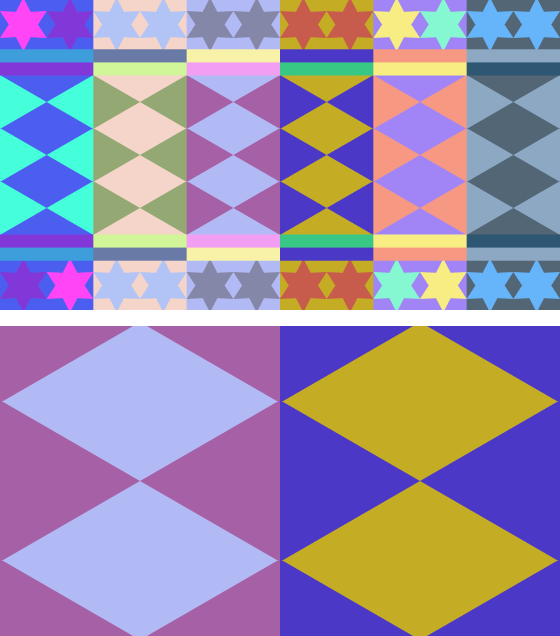
Top: the whole. Bottom: its middle third, enlarged.
A WebGL 2 fragment shader for this pattern:

```glsl
#version 300 es
precision highp float;
// Six coloured columns of stacked diamonds, capped at both ends by stripes and pairs of six-pointed stars.

uniform vec2 u_resolution;
out vec4 fragColor;

// Lengths are in column widths, measured from the centre of the canvas.
const int COLUMNS = 6;
const float DIAMOND_PERIOD = 0.5677;
const float DIAMOND_HALF_WIDTH = 0.4916;
const float PANEL_HALF_HEIGHT = 0.8516;
const float STRIPE_HEIGHT = 0.1406;
const float STAR_CENTRE_Y = 1.398;
const float STAR_RADIUS = 0.2887;
const float STAR_INNER_RADIUS = 0.157;
const float SECTOR = radians(60.0);

// One colour per column for each part.
const vec3 GROUND[COLUMNS] = vec3[](
  vec3(0.30, 0.37, 0.94), vec3(0.96, 0.83, 0.79), vec3(0.70, 0.73, 0.96),
  vec3(0.77, 0.68, 0.14), vec3(0.63, 0.52, 0.97), vec3(0.32, 0.40, 0.46));
const vec3 TRIANGLE[COLUMNS] = vec3[](
  vec3(0.27, 1.00, 0.86), vec3(0.58, 0.66, 0.45), vec3(0.65, 0.38, 0.65),
  vec3(0.30, 0.22, 0.78), vec3(0.97, 0.60, 0.51), vec3(0.55, 0.66, 0.76));
const vec3 OUTER_STRIPE[COLUMNS] = vec3[](
  vec3(0.24, 0.62, 0.86), vec3(0.41, 0.48, 0.65), vec3(0.97, 0.95, 0.66),
  vec3(0.30, 0.22, 0.78), vec3(0.97, 0.60, 0.51), vec3(0.55, 0.66, 0.76));
const vec3 INNER_STRIPE[COLUMNS] = vec3[](
  vec3(0.51, 0.22, 0.85), vec3(0.82, 0.96, 0.60), vec3(0.95, 0.62, 0.95),
  vec3(0.22, 0.78, 0.52), vec3(0.97, 0.93, 0.51), vec3(0.18, 0.34, 0.45));
const vec3 LEFT_STAR[COLUMNS] = vec3[](
  vec3(1.00, 0.27, 0.96), vec3(0.70, 0.77, 0.96), vec3(0.52, 0.53, 0.66),
  vec3(0.78, 0.36, 0.30), vec3(0.97, 0.93, 0.51), vec3(0.40, 0.71, 0.98));
const vec3 RIGHT_STAR[COLUMNS] = vec3[](
  vec3(0.51, 0.22, 0.85), vec3(0.70, 0.77, 0.96), vec3(0.52, 0.53, 0.66),
  vec3(0.78, 0.36, 0.30), vec3(0.52, 0.97, 0.82), vec3(0.40, 0.71, 0.98));

// Coverage of the region where the signed distance is negative.
float fill(float distance, float pixel) {
  return clamp(0.5 - distance / pixel, 0.0, 1.0);
}

float diamondDistance(vec2 p, vec2 halfSize) {
  return (dot(abs(p), 1.0 / halfSize) - 1.0) / length(1.0 / halfSize);
}

// Fold into one sector, then measure from the edge between tip and notch.
float starDistance(vec2 p) {
  float angle = mod(atan(p.x, p.y) + 0.5 * SECTOR, SECTOR) - 0.5 * SECTOR;
  vec2 folded = length(p) * vec2(sin(abs(angle)), cos(angle));
  vec2 tip = vec2(0.0, STAR_RADIUS);
  vec2 notch = STAR_INNER_RADIUS * vec2(sin(0.5 * SECTOR), cos(0.5 * SECTOR));
  vec2 edge = notch - tip;
  return dot(folded - tip, normalize(vec2(-edge.y, edge.x)));
}

vec3 columnColor(int column, vec2 p, float pixel) {
  // The lower half is the upper half turned by 180 degrees.
  if (p.y < 0.0) p = -p;

  // Diamond panel
  vec2 cell = vec2(p.x, mod(p.y, DIAMOND_PERIOD) - 0.5 * DIAMOND_PERIOD);
  float diamond = diamondDistance(cell, vec2(DIAMOND_HALF_WIDTH, 0.5 * DIAMOND_PERIOD));
  vec3 color = mix(TRIANGLE[column], GROUND[column], fill(diamond, pixel));

  // Stripes
  float above = p.y - PANEL_HALF_HEIGHT;
  color = mix(color, INNER_STRIPE[column], fill(-above, pixel));
  color = mix(color, OUTER_STRIPE[column], fill(STRIPE_HEIGHT - above, pixel));

  // Star band
  vec2 starPoint = vec2(abs(p.x) - 0.25, p.y - STAR_CENTRE_Y);
  vec3 star = p.x < 0.0 ? LEFT_STAR[column] : RIGHT_STAR[column];
  vec3 band = mix(GROUND[column], star, fill(starDistance(starPoint), pixel));
  return mix(color, band, fill(2.0 * STRIPE_HEIGHT - above, pixel));
}

void main() {
  float pixel = float(COLUMNS) / u_resolution.x;
  vec2 p = vec2(gl_FragCoord.x, gl_FragCoord.y - 0.5 * u_resolution.y) * pixel;

  // Blend the two nearest columns across their shared border.
  int left = clamp(int(floor(p.x - 0.5)), 0, COLUMNS - 1);
  int right = min(left + 1, COLUMNS - 1);
  vec3 leftColor = columnColor(left, p - vec2(float(left) + 0.5, 0.0), pixel);
  vec3 rightColor = columnColor(right, p - vec2(float(right) + 0.5, 0.0), pixel);
  float border = float(left + 1) - p.x;
  fragColor = vec4(mix(leftColor, rightColor, fill(border, pixel)), 1.0);
}
```
